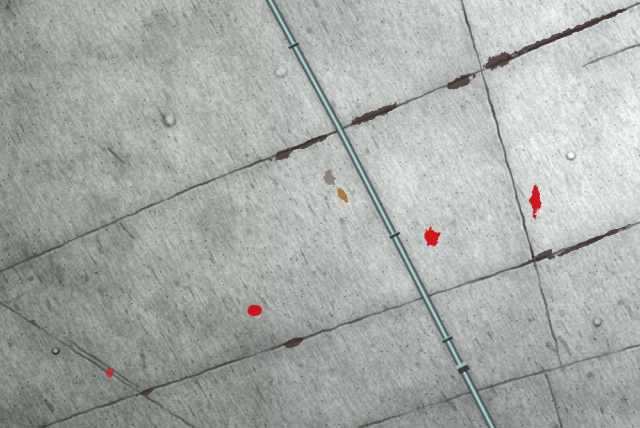
Write a Shadertoy shader that draws this texture.

```glsl
// Weathered concrete slabs with ragged seams, a steel conduit and red paint dabs.
#define SEAM_WIDTH 0.0024
#define SEAM_RAGGED 0.007
#define PIPE_RADIUS 0.0078
#define GRAIN 0.10
#define MOTTLE 0.13
#define PIT_DENSITY 0.10
#define PAINT vec3(0.80, 0.06, 0.08)
#define RUST vec3(0.24, 0.17, 0.16)
#define OCHRE vec3(0.64, 0.45, 0.20)
#define STEEL vec3(0.43, 0.55, 0.55)

float hash(vec2 p) {
    vec3 q = fract(p.xyx * 0.1031);
    q += dot(q, q.yzx + 33.33);
    return fract((q.x + q.y) * q.z);
}

float noise(vec2 p) {
    vec2 i = floor(p), f = fract(p);
    f = f * f * (3.0 - 2.0 * f);
    return mix(mix(hash(i), hash(i + vec2(1, 0)), f.x),
               mix(hash(i + vec2(0, 1)), hash(i + 1.0), f.x), f.y);
}

float fbm(vec2 p) {
    float sum = 0.0, amp = 0.5;
    for (int i = 0; i < 5; i++) {
        sum += amp * noise(p);
        p = mat2(1.6, 1.2, -1.2, 1.6) * p + 7.3;
        amp *= 0.5;
    }
    return sum;
}

vec2 turn(vec2 p, float a) {
    return vec2(cos(a) * p.x + sin(a) * p.y, cos(a) * p.y - sin(a) * p.x);
}

// Signed distance to a segment, positive on its left
float segment(vec2 p, vec4 s) {
    vec2 pa = p - s.xy, ba = s.zw - s.xy;
    float d = length(pa - ba * clamp(dot(pa, ba) / dot(ba, ba), 0.0, 1.0));
    return ba.x * pa.y < ba.y * pa.x ? -d : d;
}

float nearest(vec2 p, vec4 s[10]) {
    float best = 9.0;
    for (int i = 0; i < 10; i++) {
        float d = segment(p, s[i]);
        if (abs(d) < abs(best)) best = d;
    }
    return best;
}

// Dark crack with a worn pale lip and a dirty halo
void seam(inout vec3 col, float d, float strength, vec2 p, float px) {
    float wear = noise(p * 23.0), w = SEAM_WIDTH * (0.35 + wear);
    col *= 1.0 - 0.16 * strength * exp(-abs(d) * 65.0);
    col += 0.1 * strength * wear * smoothstep(0.0045, 0.0, abs(d + 0.006));
    float core = 1.0 - smoothstep(w - px, w + px, abs(d));
    col = mix(col, vec3(0.23, 0.23, 0.21), core * strength * (0.55 + 0.45 * wear));
}

float blob(vec2 p, vec2 radius, float rough) {
    return 1.0 - smoothstep(0.75, 1.05, length(p / radius) + rough * (fbm(p * 80.0 + radius * 900.0) - 0.5));
}

void mainImage(out vec4 fragColor, in vec2 fragCoord) {
    float px = 1.0 / iResolution.y;
    vec2 p = fragCoord * px;
    vec2 ragged = p + SEAM_RAGGED * (vec2(fbm(p * 45.0), fbm(p * 45.0 + 31.0)) - 0.5);

    // Broad light: dim lower left, cool and bright upper right
    float right = p.x / 1.5;
    float light = mix(mix(0.46, 0.61, right), mix(0.62, 0.78, right), smoothstep(-0.05, 0.65, p.y));
    vec2 c = p - vec2(0.85, 0.5);
    light += 0.07 * exp(-dot(c, c) * 5.0);
    light += 0.06 * smoothstep(-0.006, 0.006, p.x - 1.348 + 0.27 * p.y) * smoothstep(0.1, 0.5, p.y);
    light -= 0.07 * smoothstep(0.25, 0.0, p.x) * smoothstep(0.3, 0.6, p.y);

    // Mottling, board grain and pores
    vec2 g = turn(p, -1.05);
    light += MOTTLE * (fbm(p * 5.0 + 3.0) - 0.5) + 0.12 * (fbm(p * 15.0) - 0.5);
    light -= 0.1 * smoothstep(0.52, 0.75, fbm(p * 8.0 + 20.0)) * smoothstep(1.2, 0.1, p.x);
    light += GRAIN * (noise(g * vec2(55, 240)) + noise(p * 240.0) - 1.0);
    light -= 0.12 * smoothstep(0.8, 0.95, noise(g * vec2(45, 130) + 8.0)) * smoothstep(0.35, 0.6, fbm(p * 6.0));
    vec2 cell = floor(p * 70.0);
    vec2 off = fract(p * 70.0) - 0.3 - 0.4 * vec2(hash(cell), hash(cell + 17.0));
    light -= 0.16 * step(hash(cell + 5.0), PIT_DENSITY) * smoothstep(0.22, 0.08, length(off));
    vec3 col = light + vec3(0, 0.018, mix(-0.012, 0.02, right));

    // Slab seams, then fainter joints and scratches
    vec4 major[10] = vec4[10](vec4(-0.1, 0.322, 0, 0.365), vec4(0, 0.365, 0.449, 0.561),
        vec4(0.449, 0.561, 0.781, 0.691), vec4(0.781, 0.691, 1.123, 0.834), vec4(1.123, 0.834, 1.51, 1),
        vec4(0.09, 0, 0.674, 0.199), vec4(0.674, 0.199, 1.244, 0.389), vec4(1.244, 0.389, 1.51, 0.484),
        vec4(1.075, 1.01, 1.123, 0.844), vec4(1.123, 0.844, 1.246, 0.398));
    vec4 minor[10] = vec4[10](vec4(0.84, 0, 1.094, 0.082), vec4(1.094, 0.082, 1.51, 0.198),
        vec4(1.275, 0.125, 1.314, 0), vec4(1.246, 0.398, 1.3125, 0.1445), vec4(-0.01, 0.3, 0.322, 0.086),
        vec4(0.322, 0.086, 0.465, -0.005), vec4(0.15, 0.212, 0.322, 0.096), vec4(1.36, 0.846, 1.51, 0.902),
        vec4(0.254, 0.652, 0.289, 0.619), vec4(0.283, 0.477, 0.312, 0.443));
    seam(col, nearest(ragged, minor), 0.65, p, px);
    seam(col, nearest(ragged, major), 0.9, p, px);

    // Rusty stains: centre, radii
    vec4 stains[10] = vec4[10](vec4(0.66, 0.638, 0.026, 0.011), vec4(0.72, 0.664, 0.05, 0.006),
        vec4(0.87, 0.731, 0.06, 0.01), vec4(1.07, 0.806, 0.035, 0.011), vec4(1.165, 0.856, 0.035, 0.014),
        vec4(1.33, 0.925, 0.17, 0.007), vec4(1.27, 0.403, 0.03, 0.008), vec4(1.39, 0.44, 0.11, 0.005),
        vec4(0.684, 0.199, 0.026, 0.009), vec4(0.342, 0.084, 0.02, 0.007));
    for (int i = 0; i < 10; i++)
        col = mix(col, RUST, 0.8 * blob(turn(p - stains[i].xy, 0.39), stains[i].zw, 1.5));

    // Round plugs: centre, radius, darkness
    vec4 plugs[5] = vec4[5](vec4(0.396, 0.721, 0.019, 0.2), vec4(1.334, 0.637, 0.014, 0.3),
        vec4(0.656, 0.834, 0.018, 0.14), vec4(0.129, 0.18, 0.01, 0.35), vec4(1.395, 0.25, 0.012, 0.22));
    for (int i = 0; i < 5; i++) {
        vec2 q = (ragged - plugs[i].xy) / plugs[i].z;
        float ring = smoothstep(0.4, 0.0, abs(length(q) - 0.75));
        col += plugs[i].w * (0.4 * smoothstep(0.7, 0.2, length(q)) - ring * (0.6 - 0.5 * q.y));
    }

    // Ochre patch and paint dabs
    col = mix(col, RUST + 0.2, 0.65 * blob(p - vec2(0.771, 0.586), vec2(0.014, 0.016), 1.8));
    col = mix(col, OCHRE, 0.9 * blob(turn(p - vec2(0.801, 0.545), -1.0), vec2(0.018, 0.009), 1.1));
    vec4 dabs[4] = vec4[4](vec4(0.594, 0.275, 0.018, 0.014), vec4(1.009, 0.449, 0.015, 0.022),
        vec4(1.25, 0.525, 0.011, 0.036), vec4(0.256, 0.127, 0.012, 0.014));
    for (int i = 0; i < 4; i++)
        col = mix(col, PAINT, (i == 3 ? 0.65 : 0.95) * blob(p - dabs[i].xy, dabs[i].zw, i == 0 ? 0.5 : 1.5));

    // Conduit and clamps
    float d = segment(p, p.y > 0.703 ? vec4(0.625, 1.01, 0.791, 0.703) : vec4(0.791, 0.703, 1.156, -0.01));
    float across = d / PIPE_RADIUS;
    col *= 1.0 - 0.2 * exp(-max(abs(d) - PIPE_RADIUS, 0.0) * 160.0);
    vec3 metal = STEEL * (1.0 - 0.55 * across * across) + 0.3 * exp(-9.0 * across * across);
    col = mix(col, metal, 1.0 - smoothstep(-px, px, abs(d) - PIPE_RADIUS));
    vec2 clamps[4] = vec2[4](vec2(0.686, 0.894), vec2(0.922, 0.451), vec2(1.045, 0.207), vec2(1.081, 0.141));
    for (int i = 0; i < 4; i++) {
        vec2 q = turn(p - clamps[i], 0.46), e = abs(q) - vec2(0.013, i == 3 ? 0.011 : 0.004);
        vec3 tone = mix(STEEL * 0.4, STEEL + 0.2, smoothstep(0.0, 0.004, q.y));
        col = mix(col, tone, 0.9 - 0.9 * smoothstep(-px, px, max(e.x, e.y)));
    }
    fragColor = vec4(clamp(col, 0.0, 1.0), 1.0);
}
```
